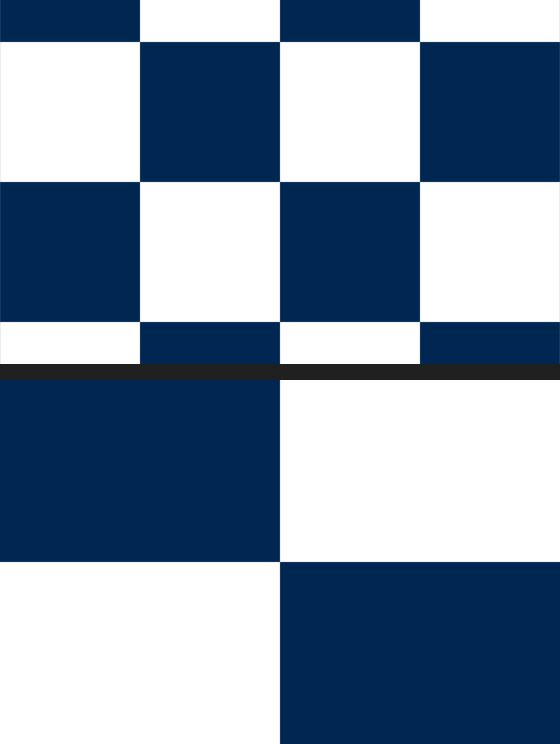
Top, the full canvas; bottom, a detail of the centre.
Give the GLSL for this pattern, as a WebGL 1 fragment shader.

```glsl
precision highp float;

uniform vec2 u_resolution;

const vec3 NAVY = vec3(0.0, 0.15, 0.32);
const vec3 WHITE = vec3(1.0);
const float COLUMNS = 4.0;
const float EDGE_PIXELS = 1.2;

// Square wave of period 2 with softened steps: +1 on even cells, -1 on odd.
float squareWave(float x, float edgeWidth) {
    float side = 1.0 - 2.0 * mod(floor(x), 2.0);
    float edgeDistance = 0.5 - abs(fract(x) - 0.5);
    return side * clamp(2.0 * edgeDistance / edgeWidth, 0.0, 1.0);
}

// Checkerboard coverage: 1 where the cell indices have an even sum.
float checker(vec2 cell, float edgeWidth) {
    float product = squareWave(cell.x, edgeWidth) * squareWave(cell.y, edgeWidth);
    return 0.5 + 0.5 * product;
}

void main() {
    // Square cells, with a shared corner at the canvas centre.
    float cellsPerPixel = COLUMNS / u_resolution.x;
    vec2 cell = (gl_FragCoord.xy - 0.5 * u_resolution) * cellsPerPixel;

    float whiteness = checker(cell, EDGE_PIXELS * cellsPerPixel);
    gl_FragColor = vec4(mix(NAVY, WHITE, whiteness), 1.0);
}
```
